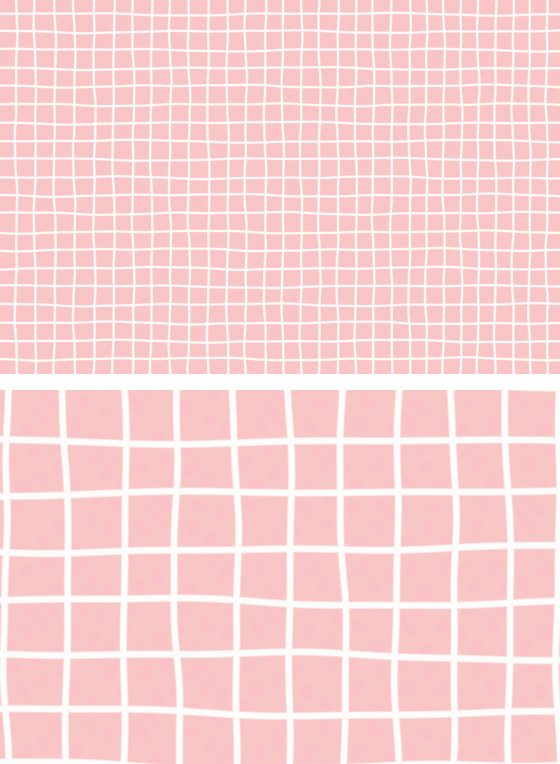
Top: the whole. Bottom: its middle third, enlarged.
A WebGL 1 fragment shader for this pattern:

```glsl
precision highp float;

// Hand-drawn white grid on soft pink: 30 upright and 20 level lines.
// Each line is a distance to an evenly placed axis, bent by layered sines
// whose phases are hashed per line; lengths are in canvas heights.

uniform vec2 u_resolution;

const vec3 PINK = vec3(0.972, 0.775, 0.772);
const vec3 ROSE = vec3(0.980, 0.760, 0.780);
const vec3 WHITE = vec3(0.990, 0.990, 0.982);

const float COLUMN_START = 0.0430;  // first upright line from the left
const float COLUMN_STEP = 0.0490;
const float COLUMN_COUNT = 30.0;
const float COLUMN_BOW = 0.0280;    // wider cells left, narrower right
const float ROW_START = 0.0400;     // first level line from the bottom
const float ROW_STEP = 0.0486;
const float HALF_WIDTH = 0.0030;
const float EDGE_SOFTNESS = 0.0007;
const float COLUMN_WOBBLE = 0.0021;
const float ROW_WOBBLE = 0.0025;
const float PLACE_JITTER = 0.0022;
const float PI = 3.14159265;

float hash(float n) {
    return fract(sin(n * 12.9898 + 4.137) * 43758.5453);
}

// Slow drift plus two shorter bends, different for every line.
float wobble(float t, float seed) {
    float phase = 2.0 * PI * hash(seed);
    float pace = 0.8 + 0.4 * hash(seed + 17.3);
    float bend = sin(t * 8.0 * pace + phase);
    bend += 0.65 * sin(t * 17.0 * pace + phase * 2.3 + 1.0);
    bend += 0.25 * sin(t * 37.0 * pace + phase * 3.7);
    return bend;
}

float columnPosition(float index, float y) {
    float bow = COLUMN_BOW * sin(PI * index / (COLUMN_COUNT - 1.0));
    float jitter = PLACE_JITTER * (2.0 * hash(index + 71.0) - 1.0);
    return COLUMN_START + index * COLUMN_STEP + bow + jitter
         + COLUMN_WOBBLE * wobble(y * 1.5, index + 3.0);
}

float rowPosition(float index, float x) {
    float jitter = 0.5 * PLACE_JITTER * (2.0 * hash(index + 131.0) - 1.0);
    return ROW_START + index * ROW_STEP + jitter
         + ROW_WOBBLE * wobble(x, index + 201.0);
}

// Distance to the closest line, checking neighbours displaced by the bends.
float gridDistance(vec2 p) {
    float column = floor((p.x - COLUMN_START) / COLUMN_STEP + 0.5);
    float row = floor((p.y - ROW_START) / ROW_STEP + 0.5);
    float nearest = 1.0;
    for (int i = -1; i <= 1; i++) {
        float offset = float(i);
        float toColumn = abs(p.x - columnPosition(column + offset, p.y));
        float toRow = abs(p.y - rowPosition(row + offset, p.x));
        nearest = min(nearest, min(toColumn, toRow));
    }
    return nearest;
}

void main() {
    vec2 p = gl_FragCoord.xy / u_resolution.y;
    float pixel = 1.0 / u_resolution.y;

    // Faint mottling of the two pinks
    float mottle = sin(p.x * 211.0 + 2.0 * sin(p.y * 67.0))
                 * sin(p.y * 173.0 + 2.0 * sin(p.x * 59.0));
    vec3 color = mix(PINK, ROSE, smoothstep(0.1, 0.7, mottle));

    // Rounded white strokes with soft edges
    float blur = 0.6 * pixel + EDGE_SOFTNESS;
    float ink = 1.0 - smoothstep(HALF_WIDTH - blur, HALF_WIDTH + blur, gridDistance(p));
    gl_FragColor = vec4(mix(color, WHITE, ink), 1.0);
}
```
